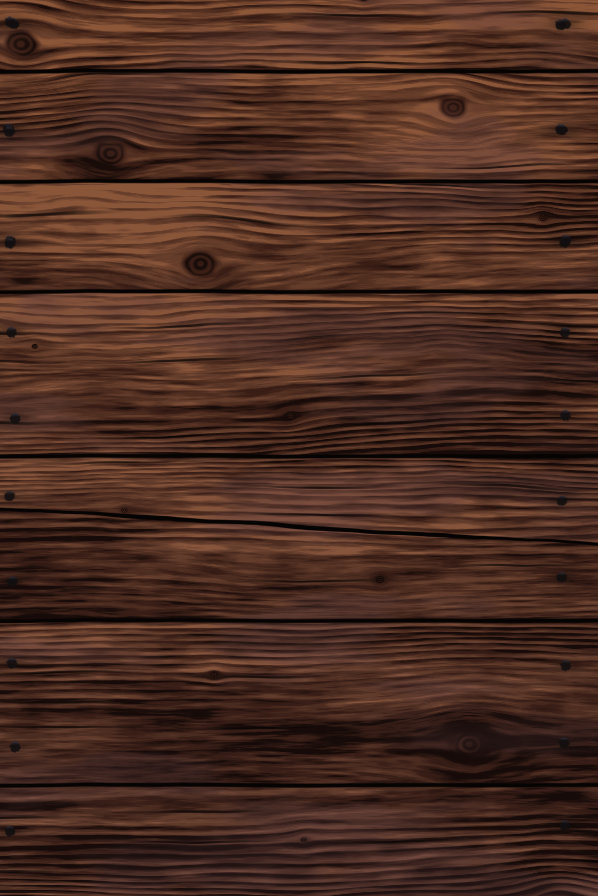
Give the GLSL for this texture, as a WebGL 2 fragment shader.

```glsl
#version 300 es
precision highp float;
// Seven weathered horizontal planks: three narrow above, four wide below.
// Growth rings are bands of a warped height field that flows around knots;
// fibres, checks, one long split, nails and dark gaps are layered on top.
uniform vec2 u_resolution;
out vec4 outColor;

#define FIRST_GAP 0.0794
#define NARROW 0.123
#define WIDE 0.1836
#define WIDE_START 0.3254
#define GAP_HALF 0.0022
#define RINGS 105.0
#define KNOT_RADIUS 0.016
#define NAIL_RADIUS 0.0058
#define CHECK_AMOUNT 0.3

const vec3 BLACK = vec3(0.09, 0.045, 0.035);
const vec3 DEEP = vec3(0.22, 0.12, 0.09);
const vec3 BROWN = vec3(0.30, 0.18, 0.13);
const vec3 LIGHT = vec3(0.38, 0.24, 0.175);
const vec3 PALE = vec3(0.52, 0.34, 0.24);
const vec3 MAUVE = vec3(0.29, 0.19, 0.18);
const vec3 GAP = vec3(0.025, 0.012, 0.01);
const vec3 IRON = vec3(0.07, 0.055, 0.06);

float hash(vec2 p) {
    return fract(sin(dot(p, vec2(127.1, 311.7))) * 43758.5453);
}

float noise(vec2 p) {
    vec2 i = floor(p), f = fract(p);
    f = f * f * (3.0 - 2.0 * f);
    return mix(mix(hash(i), hash(i + vec2(1, 0)), f.x),
               mix(hash(i + vec2(0, 1)), hash(i + vec2(1, 1)), f.x), f.y);
}

float fbm(vec2 p) {
    float sum = 0.0, amp = 0.533;
    for (int k = 0; k < 4; k++) {
        sum += amp * noise(p);
        p = p * 2.03 + 17.3;
        amp *= 0.5;
    }
    return sum;
}

// Plank number, distance below its top edge, plank height
vec3 plankAt(float depth) {
    float wide = step(WIDE_START, depth);
    float start = mix(FIRST_GAP, WIDE_START, wide);
    float height = mix(NARROW, WIDE, wide);
    float k = floor((depth - start) / height);
    return vec3(k + 2.0 * wide, depth - start - k * height, height);
}

// Knot centre and radius; n selects the main or the lesser knot
vec3 knotAt(float id, float n, float height, float aspect) {
    float x = fract(0.185 + 0.15 * id + 0.573 * n) * aspect;
    float main = smoothstep(0.0, 1.5, abs(id - 2.5));
    float size = mix(main, 0.2 + 0.65 * exp(-2.0 * id * id), n);
    return vec3(x, height * mix(0.75, 0.33, n), KNOT_RADIUS * size);
}

vec3 woodRamp(float tone) {
    vec3 c = mix(BLACK, DEEP, smoothstep(0.16, 0.36, tone));
    c = mix(c, BROWN, smoothstep(0.36, 0.5, tone));
    c = mix(c, LIGHT, smoothstep(0.5, 0.64, tone));
    return mix(c, PALE, smoothstep(0.64, 0.84, tone));
}

void main() {
    vec2 p = gl_FragCoord.xy / u_resolution.y;
    float px = 1.0 / u_resolution.y, aspect = u_resolution.x * px;
    float depth = 1.0 - p.y + 0.003 * (fbm(vec2(p.x * 9.0, 3.0)) - 0.5);
    vec3 plank = plankAt(depth);
    float id = plank.x, local = plank.y, height = plank.z;
    vec2 seed = vec2(id * 7.3 + 20.0, id * 3.1 + 9.0);

    // Grain height, pushed aside by the knots
    float flow = local, knot = 0.0, halo = 0.0, knotRing = 0.0;
    for (int n = 0; n < 2; n++) {
        vec3 k = knotAt(id, float(n), height, aspect);
        vec2 d = (vec2(p.x, local) - k.xy) * vec2(0.8, 1.0);
        float r = length(d) * (0.85 + 0.3 * noise(d * 90.0 + seed));
        float reach = 3.2 * k.z * k.z;
        flow -= d.y * reach / (dot(d, d) + reach);
        float inside = 1.0 - smoothstep(0.65, 1.15, r / k.z);
        knot = max(knot, inside);
        knotRing += inside * sin(r / k.z * 15.0);
        halo += exp(-r / k.z * 0.9);
    }
    float sway = mix(0.02, 0.05, hash(vec2(id, 4.0)));
    flow += sway * (fbm(vec2(p.x * 2.6, flow * 9.0) + seed) - 0.5);

    // Growth rings, fibres and stains
    float phase = fract(flow * RINGS + 3.5 * noise(vec2(flow * 22.0, id)));
    float ring = smoothstep(0.0, 0.7, phase) * (1.0 - smoothstep(0.8, 1.0, phase));
    float strength = smoothstep(0.3, 0.65, fbm(vec2(p.x * 1.5, flow * 16.0) + seed.yx));
    float fibre = fbm(vec2(p.x * 26.0, flow * 280.0) + seed);
    float stain = fbm(vec2(p.x * 3.5, flow * 20.0) + seed + 40.0);
    float tone = 0.52 + 0.42 * (ring - 0.5) * mix(0.25, 1.0, strength);
    tone += 0.62 * (fibre - 0.5) + 0.8 * (stain - 0.5) + 0.16 * (p.y - 0.5);
    tone -= 0.10 * smoothstep(0.55, 1.0, p.x / aspect) + 0.16 * min(halo, 1.0);
    tone += 0.07 * exp(-abs(local - 0.006) / 0.004) - 0.2 * exp((local - height) / 0.005);
    tone = mix(tone, 0.24 + 0.08 * knotRing + 0.3 * (fibre - 0.5), knot);
    vec3 color = woodRamp(tone);
    float mauve = smoothstep(0.5, 0.68, fbm(p * vec2(6.0, 22.0) + 70.0));
    color = mix(color, MAUVE * (0.55 + 0.9 * tone), 0.5 * mauve);
    color *= mix(vec3(0.98, 0.96, 1.0), vec3(1.06, 1.0, 0.92), p.y);

    // Short tapering checks along the grain
    vec2 grid = vec2(p.x * 4.5, flow * 34.0) + seed;
    vec2 cell = floor(grid), f = fract(grid);
    float line = abs(f.y - 0.25 - 0.5 * hash(cell + 5.0)) / 34.0;
    float taper = smoothstep(0.0, 0.5, 0.5 - abs(f.x - 0.5));
    float check = step(hash(cell), CHECK_AMOUNT) * taper;
    check *= 1.0 - smoothstep(0.0004, 0.0008 + px, line);
    color = mix(color, GAP, 0.75 * check);

    // One long split running down across the fourth full plank
    float splitY = 0.567 + 0.041 * p.x / aspect + 0.005 * (fbm(vec2(p.x * 14.0, 8.0)) - 0.5);
    float splitWidth = 0.0006 + 0.0012 * noise(vec2(p.x * 12.0, 2.0));
    float split = 1.0 - smoothstep(splitWidth, splitWidth + 1.5 * px, abs(depth - splitY));
    color = mix(color, GAP, split * step(abs(id - 3.0), 0.5));

    // Nails at both ends: one row on narrow planks, two on wide ones
    for (int n = 0; n < 4; n++) {
        float row = float(n / 2), side = float(n % 2);
        float level = height > 0.15 ? mix(0.26, 0.75, row) : 0.55;
        vec2 jitter = 0.008 * vec2(hash(vec2(id, n)) - 0.5, hash(vec2(n, id)) - 0.5);
        vec2 d = vec2(p.x, local) - vec2(mix(0.02, 0.943, side) * aspect, level * height) - jitter;
        float r = length(d) + 0.0015 * (noise(d * 500.0 + seed) - 0.5);
        color *= 1.0 - 0.35 * exp(-length(d * vec2(0.4, 1.0)) / 0.005);
        float head = 1.0 - smoothstep(NAIL_RADIUS - px, NAIL_RADIUS + px, r);
        float glint = smoothstep(0.3, 1.0, -d.y / NAIL_RADIUS) * 0.12;
        color = mix(color, IRON + glint * vec3(0.8, 0.9, 1.2), 0.9 * head);
    }

    // Dark gaps between planks
    float edge = min(local, height - local);
    float gap = 1.0 - smoothstep(GAP_HALF - px, GAP_HALF + px, edge);
    outColor = vec4(mix(color, GAP, gap), 1.0);
}
```
